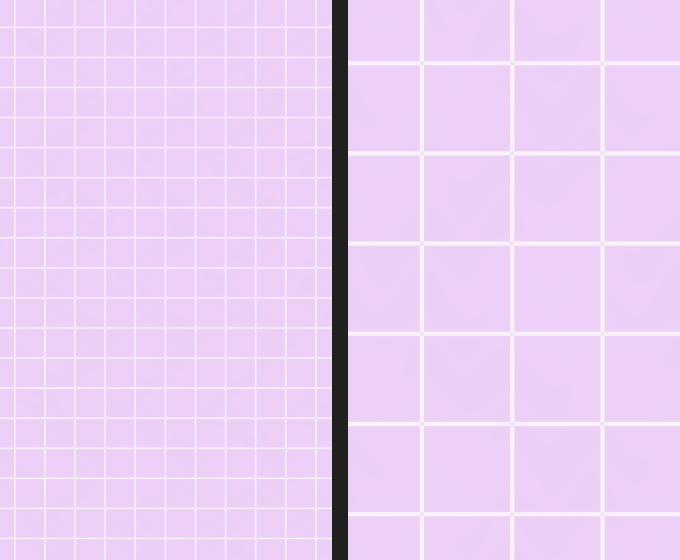
Left: the whole. Right: its middle third, enlarged.
This pattern is drawn by a Shadertoy shader. Its source:

```glsl
// Lilac sheet ruled with a thin pale square grid, about 11 cells across and 18.6 down.
// Line distances come from a repeated coordinate and are box filtered over a pixel;
// a faint halo, dulled crossings and layered sines give slight wear.

// Signed distance to the nearest ruled line on each axis, in canvas widths
vec2 lineOffset(vec2 p) {
    vec2 pitch = vec2(0.0907, 0.09055);
    vec2 cell = (p - vec2(0.0447, 0.065)) / pitch;
    return (fract(cell + 0.5) - 0.5) * pitch;
}

// Exact share of a pixel covered by a stripe of the given half width
vec2 stripeCoverage(vec2 d, float halfWidth, float pixel) {
    vec2 hi = min(vec2(halfWidth), d + 0.5 * pixel);
    vec2 lo = max(vec2(-halfWidth), d - 0.5 * pixel);
    return clamp((hi - lo) / pixel, 0.0, 1.0);
}

// Gentle mottling from layered sines, roughly -1 to 1
float mottle(vec2 p) {
    float broad = sin(p.x * 23.0 + 2.0 * sin(p.y * 17.0));
    float fine = sin(p.y * 91.0 + 2.0 * sin(p.x * 73.0));
    return 0.6 * broad + 0.4 * fine;
}

void mainImage(out vec4 fragColor, in vec2 fragCoord) {
    float pixel = 1.0 / iResolution.x;
    vec2 p = fragCoord * pixel;
    vec2 d = lineOffset(p);
    float wear = mottle(p);

    // Lilac ground
    vec3 color = vec3(0.928, 0.812, 0.968) + 0.002 * wear;

    // Soft halo beside the lines
    vec2 halo = exp(-pow(d / 0.0038, vec2(2.0)));
    color = mix(color, vec3(0.93, 0.84, 0.95), 0.55 * max(halo.x, halo.y));

    // Pale lines, slightly dulled where they cross
    vec2 stripe = stripeCoverage(d, 0.0021, pixel);
    float line = max(stripe.x, stripe.y);
    float crossing = stripe.x * stripe.y;
    vec3 lineColor = mix(vec3(0.982, 0.95, 0.985), vec3(0.93, 0.86, 0.95), 0.6 * crossing);
    color = mix(color, lineColor, line * (0.97 + 0.03 * wear));

    fragColor = vec4(color, 1.0);
}
```
